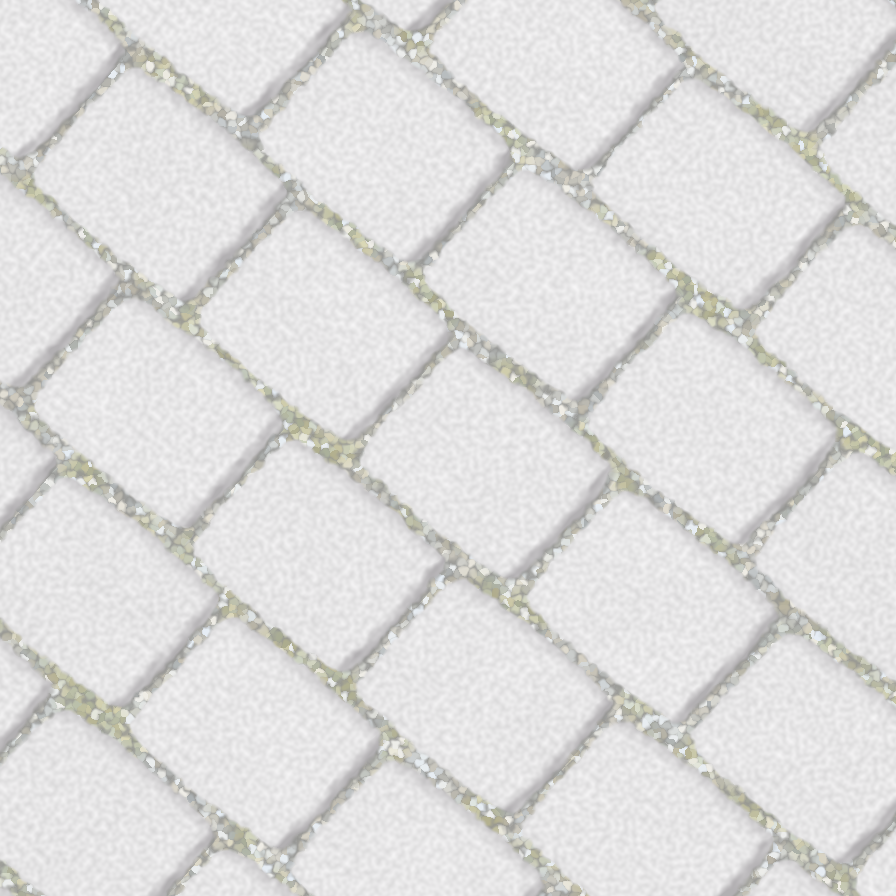
Write a three.js fragment shader that draws this texture.

```glsl
varying vec2 vUv;

// Layout, in canvas units
const vec2 ANCHOR = vec2(0.431, 0.8385);
const float ANGLE = 0.711;
const vec2 PITCH = vec2(0.2415, 0.1975);
const float STAGGER = 0.32;
const float SKEW = 0.033;
const vec2 HALF_SIZE = vec2(0.1118, 0.0855);
const vec2 BULGE = vec2(0.0035, 0.0065);
const float CORNER = 0.013;
const float JITTER = 0.005;
const float SOFT = 0.0026;

// Detail scales and strengths
const float GRAVEL_SCALE = 115.0;
const float GRAVEL_WARP = 0.55;
const float GRAIN_SCALE = 150.0;
const float GRAIN = 0.075;
const float MOTTLE = 0.022;

const vec3 STONE = vec3(0.904, 0.901, 0.904);
const vec3 BEVEL = vec3(0.70, 0.69, 0.70);
const vec3 SAND = vec3(0.80, 0.80, 0.78);
const vec3 MOSS = vec3(0.775, 0.78, 0.665);
const vec3 PEBBLE = vec3(0.92, 0.93, 0.93);
const vec3 CREVICE = vec3(0.58, 0.58, 0.57);

float hash(vec2 p) {
  vec3 q = fract(p.xyx * 0.1031);
  q += dot(q, q.yzx + 33.33);
  return fract((q.x + q.y) * q.z);
}

vec2 hash2(vec2 p) {
  return vec2(hash(p), hash(p + 47.3));
}

float corner(vec2 cell, vec2 f, vec2 o) {
  float a = 6.2832 * hash(cell + o);
  return dot(vec2(cos(a), sin(a)), f - o);
}

float gradientNoise(vec2 p) {
  vec2 i = floor(p), f = p - i;
  vec2 w = f * f * f * (f * (f * 6.0 - 15.0) + 10.0);
  vec2 e = vec2(1.0, 0.0);
  return mix(mix(corner(i, f, e.yy), corner(i, f, e.xy), w.x),
             mix(corner(i, f, e.yx), corner(i, f, e.xx), w.x), w.y);
}

// Nearest grain of gravel: distance and cell id
vec3 gravelCell(vec2 p) {
  vec2 cell = floor(p);
  vec3 nearest = vec3(9.0, 0.0, 0.0);
  for (int y = -1; y <= 1; y++) {
    for (int x = -1; x <= 1; x++) {
      vec2 id = cell + vec2(float(x), float(y));
      float d = length(id + hash2(id) - p);
      if (d < nearest.x) nearest = vec3(d, id);
    }
  }
  return nearest;
}

vec3 gravelColor(vec2 uv, float rowJoint) {
  vec2 warp = vec2(gradientNoise(uv * 120.0), gradientNoise(uv * 120.0 + 31.0));
  vec3 grain = gravelCell(uv * GRAVEL_SCALE + GRAVEL_WARP * warp);
  float kind = hash(grain.yz + 11.0);
  float moss = smoothstep(-0.25, 0.3, gradientNoise(uv * 17.0)) * mix(0.2, 0.95, rowJoint);
  vec3 color = mix(SAND, MOSS, moss) + 0.22 * (kind - 0.5);
  color = mix(color, PEBBLE, smoothstep(0.78, 0.9, kind));
  color += vec3(-0.04, 0.0, 0.06) * (hash(grain.yz + 29.0) - 0.5);
  float gap = smoothstep(0.3, 0.9, grain.x + 0.25 * gradientNoise(uv * 150.0));
  return mix(color, CREVICE, 0.8 * gap);
}

void main() {
  // Staggered rows turned across the canvas
  float c = cos(ANGLE), s = sin(ANGLE);
  vec2 q = vUv - ANCHOR;
  q = vec2(c * q.x - s * q.y, s * q.x + c * q.y);
  vec2 grainUv = q;
  float row = floor(q.y / PITCH.y + 0.5);
  q.x -= STAGGER * PITCH.x * mod(row, 2.0);
  vec2 id = vec2(floor(q.x / PITCH.x + 0.5), row);
  vec2 p = q - id * PITCH;

  // Slightly uneven stone with bowed sides
  p -= SKEW * p.yx + JITTER * (hash2(id + 5.0) - 0.5);
  vec2 rough = vec2(gradientNoise(vUv * 38.0), gradientNoise(vUv * 38.0 + 71.0));
  p += 0.004 * rough + 0.0035 * gradientNoise(vUv * 95.0);
  vec2 t = p / HALF_SIZE;
  vec2 size = HALF_SIZE + BULGE * (1.0 - t.yx * t.yx) + JITTER * 0.4 * (hash2(id + 19.0) - 0.5);
  vec2 e = abs(p) - size + CORNER;
  float d = length(max(e, 0.0)) + min(max(e.x, e.y), 0.0) - CORNER;

  // Granular face
  float grain = GRAIN * gradientNoise(grainUv * GRAIN_SCALE);
  grain += MOTTLE * (gradientNoise(grainUv * 85.0 + 7.0) + 0.5 * gradientNoise(vUv * 14.0));
  vec3 stone = STONE + grain + 0.008 * (hash(id + 83.0) - 0.5);

  // Worn bevels on the shaded sides
  float wear = 0.85 + 0.7 * gradientNoise(grainUv * vec2(110.0, 30.0));
  float endBevel = smoothstep(-0.017, -0.005, p.x - size.x);
  float topBevel = smoothstep(-0.02, 0.0, p.y - size.y);
  float rim = smoothstep(-0.008, 0.0, d);
  float shade = max(endBevel * 0.9, topBevel * 0.42) * wear + 0.12 * rim;
  stone = mix(stone, BEVEL, clamp(shade, 0.0, 1.0));

  // Gravel joints with a shadow beside the stone ends
  float rowJoint = smoothstep(-0.012, 0.004, abs(p.y) - size.y);
  vec3 joint = gravelColor(vUv, rowJoint);
  float shadow = step(0.0, p.x) * (1.0 - smoothstep(0.001, 0.006, d)) * (1.0 - rowJoint);
  joint = mix(joint, CREVICE, 0.8 * shadow * wear);

  gl_FragColor = vec4(mix(stone, joint, smoothstep(-SOFT, SOFT, d)), 1.0);
}
```
